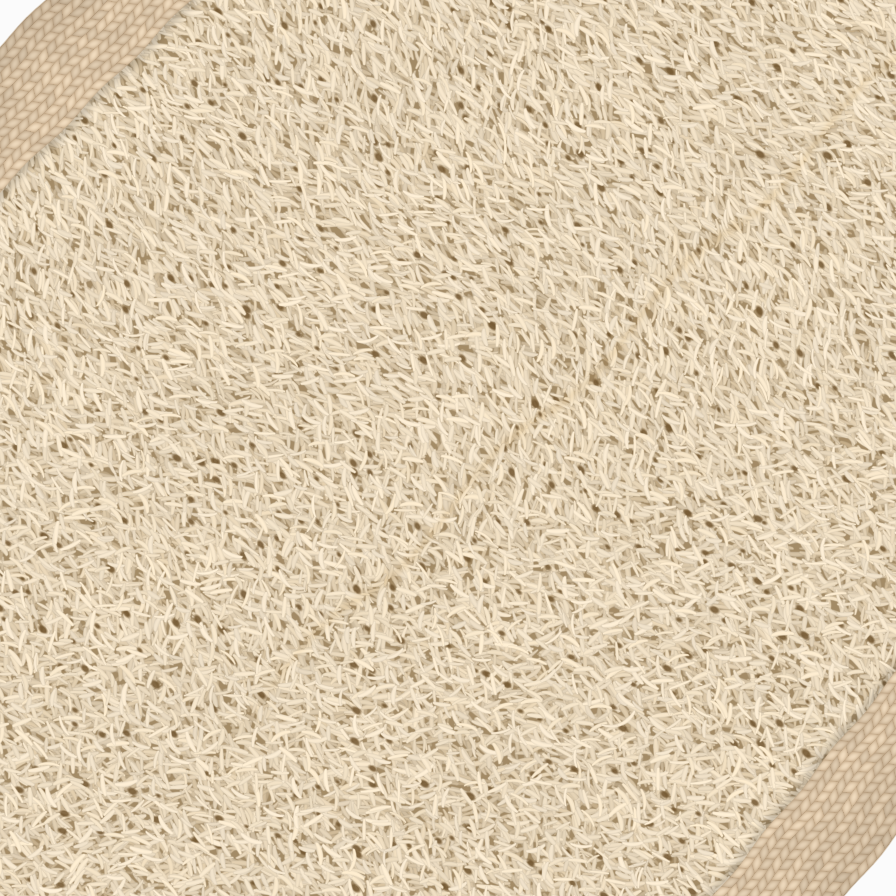
A WebGL 1 fragment shader for this texture:

```glsl
precision highp float;
// Pale loofah pad of matted short fibres with woven cloth binding at two corners.
uniform vec2 u_resolution;

#define LAYERS 8
#define CELL 0.0160
#define HALF_LENGTH 0.0115
#define HALF_WIDTH 0.0024
#define SOFTNESS 0.0011
#define LEAN -0.85
#define HOLE_CELL 0.025
#define HOLE_SHARE 0.32
#define BAND_WIDTH 0.115
#define ROW_WIDTH 0.0095
#define STITCH_LENGTH 0.014

const vec3 PIT = vec3(0.44, 0.33, 0.18);
const vec3 DEEP = vec3(0.64, 0.545, 0.40);
const vec3 PALE = vec3(0.962, 0.905, 0.812);
const vec3 CLOTH = vec3(0.91, 0.83, 0.72);
const vec3 CLOTH_GAP = vec3(0.68, 0.57, 0.44);
const vec3 BACKDROP = vec3(0.985);

float pixel;

vec3 hash3(vec2 p) {
  vec3 q = fract(p.xyx * vec3(0.1031, 0.1030, 0.0973));
  q += dot(q, q.yxz + 33.33);
  return fract((q.xxy + q.yzz) * q.zyx);
}

vec2 turn(vec2 p, float a) {
  float c = cos(a), s = sin(a);
  return vec2(c * p.x + s * p.y, c * p.y - s * p.x);
}

float waves(vec2 p) {
  return (sin(p.x * 9.0 + 2.0 * sin(p.y * 7.0)) + sin(p.y * 13.0 - p.x * 6.0 + 1.7)) * 0.5;
}

// Prevailing fibre direction, drifting slowly over the pad.
float grain(vec2 p) {
  return LEAN + 0.3 * waves(p) + 0.3 * smoothstep(0.6, 0.0, p.y);
}

// One sheet of tapered fibres, one per cell, painted over the sheets below.
vec3 fibres(vec3 col, vec2 p, float layer) {
  vec2 shift = vec2(0.37, 0.61) * layer;
  vec2 cell = floor(p / CELL + shift);
  float height = (layer + 1.0) / float(LAYERS);
  vec3 tone = mix(DEEP, PALE, pow(height, 0.55));
  float soft = max(SOFTNESS, 0.8 * pixel);
  for (int y = -1; y <= 1; y++) {
    for (int x = -1; x <= 1; x++) {
      vec2 id = cell + vec2(float(x), float(y));
      vec3 a = hash3(id + layer * 71.3);
      vec3 b = hash3(id + layer * 37.7 + 211.0);
      vec2 centre = (id + a.xy - shift) * CELL;
      float spread = mix(2.5, 1.7, smoothstep(0.2, 0.8, centre.y));
      float angle = grain(centre) + (a.z - 0.5) * spread;
      vec2 q = turn(p - centre, angle);
      q.y += 0.45 * (b.x - 0.5) * q.x * q.x / HALF_LENGTH;
      float reach = HALF_LENGTH * mix(0.55, 1.0, b.y);
      float taper = 1.0 - 0.35 * min(q.x * q.x / (reach * reach), 1.0);
      float width = HALF_WIDTH * mix(0.65, 1.25, b.z) * taper;
      float d = length(vec2(max(abs(q.x) - reach, 0.0), q.y)) / width;
      float mask = 1.0 - smoothstep(-soft, soft, (d - 1.0) * width);
      float shade = 1.01 - 0.08 * min(d * d, 1.5) + (b.y - 0.5) * 0.07;
      vec3 tint = mix(vec3(1.0), vec3(1.0, 0.99, 0.965), b.x);
      col = mix(col, tone * shade * tint, mask);
    }
  }
  return col;
}

// Sparse dark pits, stretched along the grain.
float pits(vec2 p) {
  vec2 cell = floor(p / HOLE_CELL);
  float dark = 0.0;
  for (int y = -1; y <= 1; y++) {
    for (int x = -1; x <= 1; x++) {
      vec2 id = cell + vec2(float(x), float(y));
      vec3 h = hash3(id + 503.0);
      vec2 centre = (id + h.xy) * HOLE_CELL;
      vec2 q = turn(p - centre, grain(centre)) * vec2(0.6, 1.0);
      float size = mix(0.0016, 0.0036, h.x);
      float spot = 1.0 - smoothstep(size - 0.0015, size + 0.0015, length(q));
      dark = max(dark, spot * step(h.z, HOLE_SHARE));
    }
  }
  return dark;
}

// Herringbone binding beyond a slanted edge, then the bare backdrop.
vec3 binding(vec3 col, vec2 p, vec2 normal, float offset) {
  float across = dot(p, normal) - offset;
  float along = dot(p, vec2(-normal.y, normal.x));
  across += 0.0015 * sin(along * 55.0);
  float row = across / ROW_WIDTH;
  float slant = mod(floor(row), 2.0) * 2.0 - 1.0;
  float stitch = along / STITCH_LENGTH + slant * 0.45 * fract(row) + 0.06 * waves(p * 9.0);
  float yarn = sqrt(abs(sin(3.14159 * row) * sin(3.14159 * stitch)));
  vec3 id = hash3(vec2(floor(row), floor(stitch)) + 90.0);
  vec3 cloth = mix(CLOTH_GAP, CLOTH, 0.25 + 0.75 * yarn) * (0.96 + 0.08 * id.x);
  cloth *= 1.0 - 0.06 * smoothstep(0.35, 1.0, across / BAND_WIDTH);
  col *= 1.0 - 0.15 * smoothstep(-0.014, 0.0, across);
  col = mix(col, cloth, smoothstep(-pixel, pixel, across));
  return mix(col, BACKDROP, smoothstep(-pixel, pixel, across - BAND_WIDTH));
}

void main() {
  pixel = 1.0 / min(u_resolution.x, u_resolution.y);
  vec2 p = gl_FragCoord.xy * pixel;
  vec3 col = DEEP;
  for (int i = 0; i < LAYERS; i++) {
    if (i == LAYERS - 1) col = mix(col, PIT, 0.85 * pits(p));
    col = fibres(col, p, float(i));
  }
  // Faint warm crease across the pad, and slow changes of tone.
  float crease = (p.y - p.x + 0.07 + 0.012 * sin(p.x * 31.0)) / 0.007;
  col *= 1.0 - vec3(0.03, 0.05, 0.09) * exp(-crease * crease) * smoothstep(0.2, 0.4, p.x);
  col *= 1.0 + 0.006 * waves(p * 1.7);
  col = binding(col, p, vec2(-0.707, 0.707), 0.556);
  col = binding(col, p, vec2(0.773, -0.634), 0.615);
  gl_FragColor = vec4(col, 1.0);
}
```
